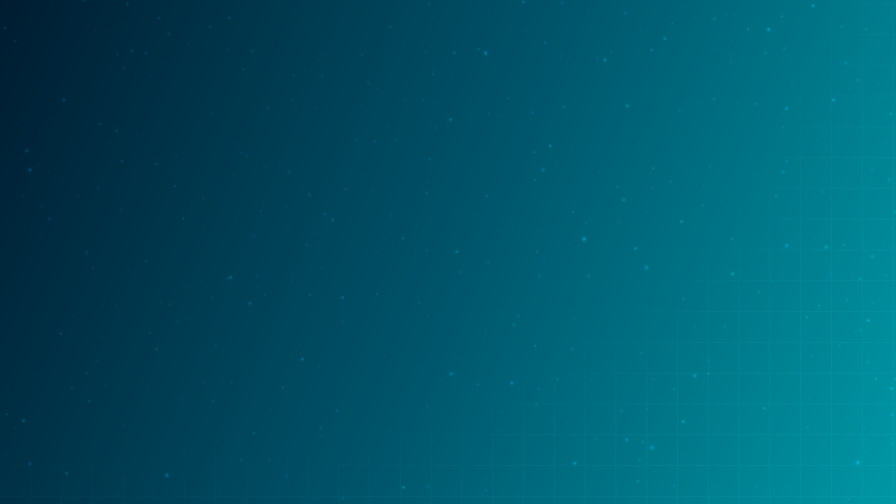
This background is drawn by a Shadertoy shader. Its source:

```glsl
const vec3 DEEP_NAVY = vec3(0.0, 0.11, 0.19);
const vec3 MID_TEAL = vec3(0.0, 0.325, 0.412);
const vec3 BRIGHT_TEAL = vec3(0.0, 0.59, 0.645);
const vec3 STAR_BLUE = vec3(0.02, 0.34, 0.62);
const vec3 STAR_CYAN = vec3(0.06, 0.46, 0.56);
const vec3 GRID_TINT = vec3(0.004, 0.026, 0.026);

vec3 hash3(vec2 p) {
    vec3 q = fract(vec3(p.xyx) * vec3(0.1031, 0.1030, 0.0973));
    q += dot(q, q.yxz + 33.33);
    return fract((q.xxy + q.yzz) * q.zyx);
}

// Three-stop blend along the slanted axis
vec3 slantedGradient(float t) {
    vec3 lower = mix(DEEP_NAVY, MID_TEAL, clamp(t * 2.0, 0.0, 1.0));
    return mix(lower, BRIGHT_TEAL, clamp(t * 2.0 - 1.0, 0.0, 1.0));
}

float gridLines(vec2 p, float cell, float width) {
    vec2 d = abs(fract(p / cell + 0.5) - 0.5) * cell;
    vec2 line = 1.0 - smoothstep(vec2(0.0), vec2(width), d);
    return max(line.x, line.y);
}

// At most one soft star per cell, kept clear of the cell borders
vec3 starLayer(vec2 p, float cell, float density, float radius, float seed) {
    vec2 id = floor(p / cell);
    vec3 place = hash3(id + seed);
    vec3 traits = hash3(id + seed + 71.7);
    vec2 centre = (id + 0.15 + 0.7 * place.xy) * cell;
    float d = length(p - centre) / radius;
    float light = exp(-d * d) + 0.2 * exp(-d * 0.8);
    float strength = step(place.z, density) * mix(0.2, 1.0, traits.x);
    return mix(STAR_BLUE, STAR_CYAN, traits.y) * light * strength;
}

void mainImage(out vec4 fragColor, in vec2 fragCoord) {
    vec2 uv = fragCoord / iResolution.xy;
    vec2 p = fragCoord / iResolution.y;
    float pixel = 1.0 / iResolution.y;

    vec3 color = slantedGradient(0.81 * uv.x + 0.19 * (1.0 - uv.y));

    // Grid fades in beyond a large ellipse around the upper left
    float reach = length((p - vec2(0.347, 1.23)) / vec2(1.32, 1.13));
    float gridFade = smoothstep(0.92, 1.2, reach);
    float grid = gridLines(p - vec2(0.0, 0.0153), 0.0611, max(0.002, pixel));
    color += GRID_TINT * grid * gridFade;

    // Star layers, from fine dust to a few glowing points
    for (int i = 0; i < 4; i++) {
        float layer = float(i);
        float cell = 0.028 * pow(1.95, layer);
        float radius = max(0.0014 + 0.0007 * layer, 0.6 * pixel);
        float gain = 0.10 + 0.12 * layer;
        float density = 0.42 - 0.05 * layer;
        color += gain * starLayer(p, cell, density, radius, 17.0 + 43.0 * layer);
    }

    fragColor = vec4(clamp(color, 0.0, 1.0), 1.0);
}
```
